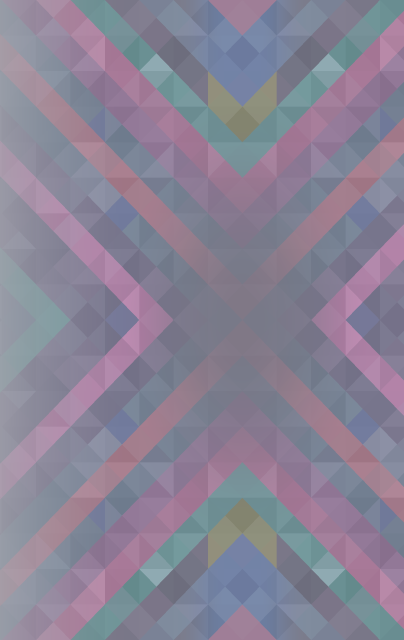
Give the GLSL for this background, as a Shadertoy shader.

```glsl
#define CELLS vec2(11.75, 18.0)   // grid cells across the canvas
#define CENTER vec2(0.6, 0.5)     // point where the bands cross
#define FACET_CONTRAST 0.055      // brightness spread of the facets
#define HUE_DRIFT 0.22            // tint spread of the diamonds
#define CENTER_MUTE 0.82          // greying around the crossing
#define VEIL_WIDTH 0.31           // reach of the pale left veil
#define VEIL_STRENGTH 0.68
#define SAMPLES 3                 // antialiasing samples per axis

const vec3 ROSE   = vec3(0.62, 0.46, 0.56);
const vec3 BLUE   = vec3(0.44, 0.51, 0.65);
const vec3 SLATE  = vec3(0.45, 0.45, 0.51);
const vec3 OLIVE  = vec3(0.54, 0.54, 0.44);
const vec3 TEAL   = vec3(0.44, 0.59, 0.60);
const vec3 PINK   = vec3(0.68, 0.49, 0.61);
const vec3 PURPLE = vec3(0.58, 0.48, 0.60);
const vec3 STEEL  = vec3(0.47, 0.52, 0.59);
const vec3 SALMON = vec3(0.67, 0.50, 0.56);
const vec3 MAUVE  = vec3(0.48, 0.47, 0.56);
const vec3 ORCHID = vec3(0.70, 0.50, 0.65);
const vec3 INDIGO = vec3(0.43, 0.46, 0.62);
const vec3 CORE   = vec3(0.465, 0.46, 0.515);
const vec3 PALE   = vec3(0.70, 0.69, 0.71);
const vec3 VEIL   = vec3(0.64, 0.65, 0.68);

// Nested chevrons, from the vertical edges to the horizontal ones
const vec3 BANDS[16] = vec3[16](
    ROSE, SLATE, STEEL, SLATE, TEAL, PINK, PURPLE, STEEL,
    SALMON, STEEL, MAUVE, ORCHID, MAUVE, MAUVE, TEAL, STEEL);

// Accent diamonds: band, step along it, strength (negative is indigo)
const vec3 ACCENTS[7] = vec3[7](
    vec3(2, 3, 0.45), vec3(-5, 9, 0.3), vec3(0, 7, 0.25), vec3(-4, 11, 0.3),
    vec3(0, 6, -0.7), vec3(-2, 9, -0.6), vec3(3, 3, -0.5));

float hash(vec2 p) {
    vec3 q = fract(p.xyx * vec3(0.1031, 0.1030, 0.0973));
    q += dot(q, q.yzx + 33.33);
    return fract((q.x + q.y) * q.z);
}

vec3 pattern(vec2 uv) {
    // Fold into one quadrant, then find the square and diamond cells
    vec2 grid = abs(uv - CENTER) * CELLS;
    vec2 diagonal = vec2(grid.x - grid.y, grid.x + grid.y);
    vec2 square = floor(grid);
    vec2 diamond = floor(diagonal);

    // Band colours, with blue and olive along the vertical axis
    vec3 color = BANDS[int(clamp(diamond.x + 9.0, 0.0, 15.0))];
    if (diamond.x == -8.0 || diamond.x == -7.0)
        color = mix(color, BLUE, 1.0 - smoothstep(0.5, 1.9, grid.x));
    if (diamond.x == -6.0 && grid.x < 1.0) color = OLIVE;

    // Facets where squares and diamonds overlap
    float facet = hash(square + diamond * 7.0 + 91.0);
    float tile = hash(square + 17.0);
    float gem = hash(diamond + 43.0);
    vec3 tint = hash(diamond + 71.0) < 0.5 ? PURPLE : STEEL;
    color = mix(color, tint, HUE_DRIFT * gem);
    color += FACET_CONTRAST * (facet + 0.6 * tile + 0.5 * gem - 1.05);

    // Accents fill only the half of the diamond on the outer square
    for (int i = 0; i < 7; i++) {
        vec3 accent = ACCENTS[i];
        bool inside = all(equal(diamond, accent.xy));
        float middle = floor(0.5 * (accent.x + accent.y + 1.0));
        float weight = grid.x >= middle || accent.x == 0.0 ? 1.0 : 0.2;
        vec3 target = accent.z > 0.0 ? color + 0.18 : INDIGO;
        if (inside) color = mix(color, target, abs(accent.z) * weight);
    }

    // Grey core and pale left veil
    float distanceOut = length(grid * vec2(1.3, 0.8));
    color = mix(color, CORE, CENTER_MUTE * (1.0 - smoothstep(0.5, 5.0, distanceOut)));
    float veil = pow(clamp(1.0 - uv.x / VEIL_WIDTH, 0.0, 1.0), 1.5);
    color = mix(color, mix(VEIL, PALE, 0.2), VEIL_STRENGTH * veil);
    return color;
}

void mainImage(out vec4 fragColor, in vec2 fragCoord) {
    vec3 total = vec3(0.0);
    for (int y = 0; y < SAMPLES; y++)
        for (int x = 0; x < SAMPLES; x++) {
            vec2 offset = (vec2(x, y) + 0.5) / float(SAMPLES) - 0.5;
            total += pattern((fragCoord + offset) / iResolution.xy);
        }
    fragColor = vec4(total / float(SAMPLES * SAMPLES), 1.0);
}
```
